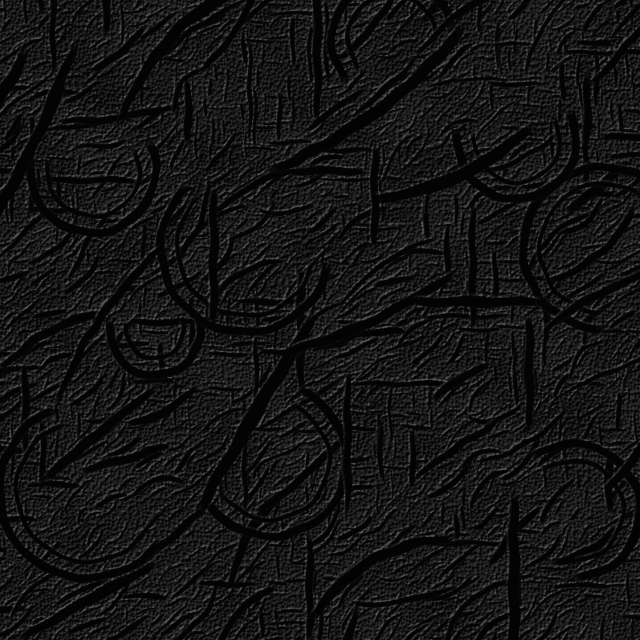
Give the GLSL for this texture, as a three.js fragment shader.

```glsl
// Dark carved slate: grooves with thin lit rims over a gritty embossed ground.
// Cellular noise gives the grit; three grids of scattered strokes (straight on
// the axes, bent on the diagonal) and some broken rings are cut in, fine to coarse.

varying vec2 vUv;

const vec2 LIGHT = vec2(-0.62, 0.78);   // from the upper left
const float SHADOW = 0.012;
const float GROUND = 0.088;
const float RIM_GAIN = 0.125;
const float EDGE = 0.0013;              // softness of a groove wall
const float RIM = 0.0017;               // half width of a lit rim

vec4 hash4(vec2 p) {
  vec4 q = fract(p.xyxy * vec4(0.1031, 0.1030, 0.0973, 0.1099));
  q += dot(q, q.wzxy + 33.33);
  return fract((q.xxyz + q.yzzw) * q.zywx);
}

// Distance to the nearest jittered point
float cellular(vec2 p) {
  vec2 cell = floor(p);
  float nearest = 2.0;
  for (int j = -1; j <= 1; j++) {
    for (int i = -1; i <= 1; i++) {
      vec2 id = cell + vec2(float(i), float(j));
      nearest = min(nearest, length(id + hash4(id + 71.0).xy - p));
    }
  }
  return nearest;
}

// Slow layered sines that split the surface into patches
float patches(vec2 p) {
  return 0.5 * sin(p.x * 13.0 + 3.0 * sin(p.y * 9.0))
       + 0.5 * sin(p.y * 15.0 - 2.5 * sin(p.x * 11.0 + 1.0));
}

// Cuts one groove; "across" is the signed distance from its centre line
float carve(float shade, float across, float width, float fade, vec2 normal, float sparkle) {
  float wall = abs(across) - width;
  float groove = fade * (1.0 - smoothstep(-EDGE, EDGE, wall));
  float offset = (wall - EDGE) / RIM;
  float facing = max(dot(normal, LIGHT) * sign(across), 0.0);
  float lit = fade * exp(-offset * offset) * mix(0.15, 1.0, facing);
  return mix(shade, SHADOW, groove) + lit * RIM_GAIN * sparkle;
}

// One stroke per grid cell; width is in canvas units
float carveStrokes(float shade, vec2 p, float scale, float width, float density,
                   float seed, float sparkle) {
  vec2 cell = floor(p * scale);
  for (int j = -1; j <= 1; j++) {
    for (int i = -1; i <= 1; i++) {
      vec2 id = cell + vec2(float(i), float(j));
      vec4 place = hash4(id + seed);
      vec4 form = hash4(id + seed + 37.0);
      vec2 centre = (id + 0.2 + 0.6 * place.xy) / scale;

      // Axis-aligned in some patches, bent diagonals elsewhere
      float mood = patches(centre);
      float straight = step(0.22, mood + 0.7 * (place.z - 0.5));
      float diagonal = 0.72 + 0.3 * mood + 0.7 * (form.x - 0.5);
      float angle = mix(diagonal, 1.5708 * step(0.5, form.x), straight);
      float bend = (form.y - 0.5) * 0.9 * scale * (1.0 - straight);

      vec2 along = vec2(cos(angle), sin(angle));
      vec2 side = vec2(-along.y, along.x);
      vec2 q = vec2(dot(p - centre, along), dot(p - centre, side));
      float slope = 2.0 * bend * q.x;
      float stretch = inversesqrt(1.0 + slope * slope);
      float across = (q.y - bend * q.x * q.x) * stretch;
      vec2 normal = (side - slope * along) * stretch;

      float t = abs(q.x) * scale / mix(0.45, 0.95, form.z);
      float fade = (1.0 - smoothstep(0.85, 1.0, t)) * step(place.w, density);
      float girth = width * mix(0.6, 1.3, form.w) * (1.0 - 0.5 * t * t * t);
      shade = carve(shade, across, max(girth, 0.0), fade, normal, sparkle);
    }
  }
  return shade;
}

// Broken rings, each with a thinner echo inside
float carveRings(float shade, vec2 p, float sparkle) {
  for (int n = 0; n < 9; n++) {
    float k = float(n);
    vec4 ring = hash4(vec2(k, 5.0));
    vec2 centre = (vec2(mod(k, 3.0), floor(k / 3.0)) + 0.15 + 0.7 * ring.xy) / 3.0;
    vec2 q = p - centre;
    float radius = mix(0.07, 0.14, ring.z);
    float turn = 6.2832 * ring.w;
    float opening = dot(normalize(q + 0.00001), vec2(cos(turn), sin(turn)));
    float fade = smoothstep(-0.35, -0.2, opening);
    for (int e = 0; e < 2; e++) {
      float echo = float(e);
      float across = length(q) - radius + 0.026 * echo;
      shade = carve(shade, across, 0.0065 - 0.003 * echo, fade,
                    normalize(q + 0.00001), sparkle);
    }
  }
  return shade;
}

void main() {
  // Embossed grit
  vec2 grit = vUv * 180.0;
  float relief = cellular(grit) - cellular(grit + LIGHT * 0.55);
  float shade = max(GROUND + 0.02 * patches(vUv * 1.7) + 0.19 * relief, SHADOW);
  float sparkle = clamp(0.9 + 1.3 * relief, 0.25, 1.6);

  // Hand-cut wobble, then grooves from fine to coarse
  vec2 p = vUv + 0.0016 * sin(vUv.yx * 75.0 + 2.0 * sin(vUv * 41.0)) + 0.0008 * relief;
  shade = carveStrokes(shade, p, 38.0, 0.0021, 0.85, 11.0, sparkle);
  shade = carveStrokes(shade, p, 19.0, 0.0036, 0.80, 123.0, sparkle);
  shade = carveStrokes(shade, p, 9.0, 0.0055, 0.75, 251.0, sparkle);
  shade = carveRings(shade, p, sparkle);
  shade = carveStrokes(shade, p, 4.5, 0.0080, 0.70, 389.0, sparkle);

  gl_FragColor = vec4(vec3(clamp(shade, 0.0, 0.32)), 1.0);
}
```
